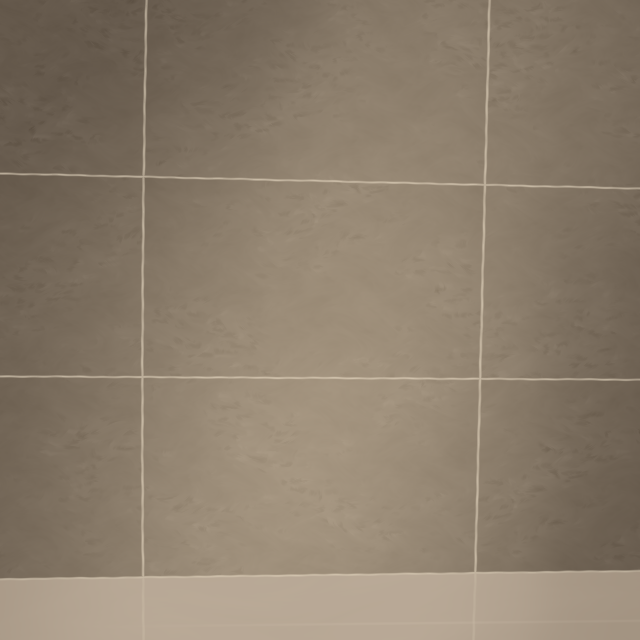
Give the GLSL for this texture, as a WebGL 1 fragment shader.

```glsl
precision highp float;
// Large taupe stone wall tiles with thin pale grout, soft uneven light and a plain lower band.
uniform vec2 u_resolution;

#define TILE_DARK vec3(0.392, 0.345, 0.293)
#define TILE_LIGHT vec3(0.640, 0.579, 0.497)
#define BAND_DARK vec3(0.640, 0.580, 0.510)
#define BAND_LIGHT vec3(0.722, 0.660, 0.588)
#define GROUT_COLOR vec3(0.800, 0.745, 0.662)
#define GROUT_HALF_X 0.0018
#define GROUT_HALF_Y 0.0014
#define GROUT_SOFTNESS 0.0006
#define GROUT_WOBBLE 0.00025
#define CLOUD_AMOUNT 0.028
#define FLECK_AMOUNT 0.034
#define LIGHT_RADIUS vec2(0.42, 0.85)

vec2 hash2(vec2 p) {
  vec2 q = vec2(dot(p, vec2(127.1, 311.7)), dot(p, vec2(269.5, 183.3)));
  return fract(sin(q) * 4375.85);
}

// Layered, rotated and warped sines, roughly -1 to 1
float clouds(vec2 p) {
  float sum = 0.0;
  float weight = 0.5;
  for (int i = 0; i < 5; i++) {
    p += 0.8 * sin(p.yx * 0.9 + vec2(1.3, 4.1));
    sum += weight * sin(p.x) * sin(p.y + 0.7);
    p = mat2(0.8, 0.6, -0.6, 0.8) * p * 1.85 + 2.7;
    weight *= 0.64;
  }
  return sum;
}

// Sparse marks around scattered points: each cell holds a dark, a pale or no mark
float flecks(vec2 p) {
  vec2 cell = floor(p);
  float sum = 0.0;
  for (int y = -1; y <= 1; y++) {
    for (int x = -1; x <= 1; x++) {
      vec2 neighbour = cell + vec2(float(x), float(y));
      vec2 offset = hash2(neighbour);
      float tone = hash2(neighbour + 31.0).x;
      float mark = smoothstep(0.45, 0.8, tone) - 0.5 * step(tone, 0.15);
      sum += mark * (1.0 - smoothstep(0.1, 0.65, length(neighbour + offset - p)));
    }
  }
  return sum;
}

float line(float dist, float halfWidth) {
  float edge = GROUT_SOFTNESS + 0.6 / u_resolution.y;
  return 1.0 - smoothstep(max(halfWidth - edge, 0.0), halfWidth + edge, dist);
}

// Tile coordinates in a slightly tilted grid; integers lie on the joints
vec2 tileGrid(vec2 uv, vec2 size) {
  vec2 start = vec2(0.2245 - 0.0114 * uv.y + 0.0159 * uv.y * uv.y,
                    0.095 + 0.013 * uv.x);
  return (uv - start) / size;
}

// Pool of light that leans right towards the top, with shadows at right and upper left
float lighting(vec2 uv) {
  vec2 center = vec2(0.43 + 0.21 * uv.y, 0.32);
  vec2 d = (uv - center) / LIGHT_RADIUS;
  float right = smoothstep(0.80, 0.90, uv.x) * (1.0 - smoothstep(0.55, 0.78, uv.y));
  float slant = uv.x - 0.44 - 0.4 * (uv.y - 0.85);
  float upper = (1.0 - smoothstep(-0.09, 0.09, slant)) * smoothstep(0.58, 0.95, uv.y);
  return exp(-dot(d, d)) - 0.10 * right - 0.17 * upper;
}

void main() {
  vec2 uv = gl_FragCoord.xy / u_resolution;
  vec2 size = vec2(0.5155 + 0.0364 * uv.y - 0.0159 * uv.y * uv.y,
                   0.317 - 0.0183 * uv.x);
  vec2 wobble = GROUT_WOBBLE * (sin(uv.yx * 47.0) + sin(uv.yx * 173.0 + 2.0));
  vec2 grid = tileGrid(uv + wobble, size);
  vec2 id = floor(grid);
  vec2 variation = hash2(id + 5.0);
  float light = max(lighting(uv), 0.0);
  float band = 1.0 - smoothstep(-0.004, 0.004, grid.y);

  // Stone: broad clouds, fine streaks and clustered flecks, shifted per tile
  vec2 p = uv + variation * 7.0;
  float broad = clouds(p * vec2(12.0, 16.0));
  float fine = clouds(p * vec2(46.0, 70.0));
  vec2 fleckPos = p * vec2(58.0, 92.0) + 1.3 * vec2(fine, broad);
  float patches = smoothstep(-0.1, 0.45, broad + 0.4 * fine);
  float mottle = CLOUD_AMOUNT * (0.5 * broad + 0.4 * fine);
  mottle -= FLECK_AMOUNT * flecks(fleckPos) * mix(0.12, 0.8, patches);
  vec3 stone = mix(TILE_DARK, TILE_LIGHT, light) + mottle + 0.010 * (variation.x - 0.5);

  // Smooth lower band with a faint seam
  vec3 smoothBand = mix(BAND_DARK, BAND_LIGHT, smoothstep(0.0, 0.75, light));
  smoothBand += 0.005 * clouds(uv * vec2(9.0, 30.0));
  float seam = line(abs(uv.y - 0.019 - 0.011 * uv.x), 0.0018);
  smoothBand += 0.02 * seam * smoothstep(0.1, 0.6, uv.x);
  vec3 color = mix(stone, smoothBand, band);

  // Grout of uneven strength, fainter down the band and dimmed away from the light
  vec2 dist = abs(fract(grid + 0.5) - 0.5) * size;
  vec2 wear = 0.86 + 0.08 * sin(uv.yx * 61.0 + id) + 0.06 * sin(uv.yx * 207.0);
  float upright = line(dist.x, GROUT_HALF_X) * wear.x * mix(0.95, 0.5, band);
  float level = line(dist.y, GROUT_HALF_Y) * wear.y;
  vec3 grout = GROUT_COLOR * mix(0.91, 1.03, light);
  color = mix(color, grout, max(upright, level));

  gl_FragColor = vec4(clamp(color, 0.0, 1.0), 1.0);
}
```
